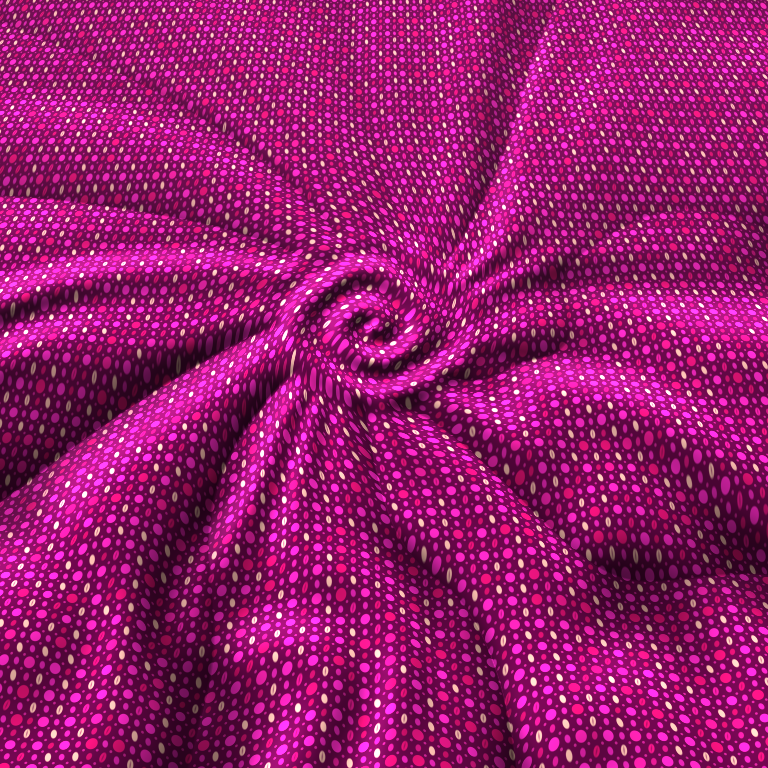
Write a WebGL 1 fragment shader that draws this texture.

```glsl
precision highp float;
// Magenta dotted satin gathered into a twisted rosette with radial folds.
// A height field of folds bends and lights a receding lattice of discs,
// pale leaf-shaped ovals, small ovals and specks.
uniform vec2 u_resolution;

float hash(vec2 p) {
  return fract(sin(dot(p, vec2(127.1, 311.7))) * 43758.5);
}

float noise(vec2 p) {
  vec2 i = floor(p), f = fract(p);
  f = f * f * (3.0 - 2.0 * f);
  return mix(mix(hash(i), hash(i + vec2(1, 0)), f.x),
             mix(hash(i + vec2(0, 1)), hash(i + vec2(1, 1)), f.x), f.y);
}

vec2 rotate(vec2 p, float a) {
  return vec2(cos(a) * p.x - sin(a) * p.y, sin(a) * p.x + cos(a) * p.y);
}

// Height of the cloth at d, measured from the hub of the twist
float drape(vec2 d) {
  float r = max(length(d), 0.0001);
  vec2 dir = d / r;
  float angle = atan(d.y, d.x);
  float turn = angle + 1.1 * exp(-5.0 * r);
  float bend = noise(dir * 1.8 + r * 1.4 + 7.0);

  // Radial folds: rounded ridges, sharp valleys, calmer towards the top
  float folds = abs(sin(4.5 * turn + 3.5 * bend)) - 0.6;
  folds += 0.22 * sin(15.0 * turn + 9.0 * noise(dir * 2.5 + r * 3.0));
  folds *= 0.14 * min(r, 0.45) * mix(1.0, 0.45, smoothstep(-0.05, 0.3, d.y));

  // Spiral coil of the rosette, slightly wider than tall
  float oval = length(d * vec2(0.9, 1.15));
  float coil = 0.011 * sin(100.0 * oval - angle + 3.0 * noise(d * 14.0 + 3.0));
  float h = mix(coil + 0.012, folds, smoothstep(0.09, 0.15, oval));

  // Loose wrinkles
  return h + 0.014 * noise(rotate(d, 0.6) * vec2(4.0, 11.0) + 20.0);
}

// Coverage of an ellipse with the given radii
float ellipse(vec2 p, vec2 radii, float blur) {
  float dist = (length(p / radii) - 1.0) * min(radii.x, radii.y);
  return 1.0 - smoothstep(-blur, blur, dist);
}

// Printed cloth colour at lattice position q
vec3 dots(vec2 q, float blur) {
  vec2 id = floor(q), f = fract(q) - 0.5;
  vec2 parity = mod(id, 2.0);
  float rnd = hash(id);
  vec3 ground = vec3(0.40, 0.025, 0.28);
  vec3 magenta = vec3(1.0, 0.16, 0.78);
  vec3 rose = vec3(0.90, 0.07, 0.46);
  vec3 pale = vec3(1.0, 0.76, 0.70);
  vec3 ink = mix(magenta, rose, smoothstep(0.55, 0.9, rnd));

  // Specks sit on the lattice corners
  vec2 corner = fract(q + 0.5) - 0.5;
  vec3 col = mix(ground, vec3(0.80, 0.14, 0.58), ellipse(corner, vec2(0.10), blur));

  vec2 leaf = rotate(f, (rnd - 0.5) * 0.7);
  if (parity.x + parity.y < 0.5) {
    col = mix(col, ink, ellipse(f, vec2(0.36 + 0.08 * rnd), blur));
  } else if (parity.x + parity.y > 1.5) {
    col = mix(col, mix(pale, ink, step(0.65, rnd)), ellipse(leaf, vec2(0.22, 0.37), blur));
    col = mix(col, ground, 0.5 * step(0.4, rnd) * ellipse(leaf, vec2(0.05, 0.22), blur));
  } else {
    col = mix(col, ink * 0.9, ellipse(leaf, vec2(0.20, 0.27), blur));
  }
  return col;
}

void main() {
  vec2 p = gl_FragCoord.xy / u_resolution;
  vec2 hub = vec2(0.485, 0.575);
  vec2 d = p - hub;

  // Height and slope
  float h = drape(d);
  vec2 slope = vec2(drape(d + vec2(0.003, 0)) - h, drape(d + vec2(0, 0.003)) - h) / 0.003;

  // Twist near the hub, lift by the folds, then recede towards the top
  vec2 cloth = hub + rotate(d, exp(-60.0 * dot(d, d)));
  cloth.y -= 0.6 * h;
  float depth = 1.93 - cloth.y;
  vec2 q = 108.0 * vec2((cloth.x - 0.5) / depth, -1.05 * log(depth));
  float blur = 0.7 * 108.0 / depth / min(u_resolution.x, u_resolution.y);
  vec3 col = dots(q, blur);

  // Light from the upper left, shadowed valleys, satin sheen
  float facing = dot(slope, vec2(0.5, -0.8));
  float lit = clamp(1.05 + 0.65 * facing, 0.35, 1.4);
  lit *= mix(0.5, 1.0, smoothstep(-0.035, 0.012, h));
  col *= lit;
  col += vec3(0.20, 0.07, 0.16) * smoothstep(0.15, 1.0, facing);
  col += vec3(0.07, 0.04, 0.06) * smoothstep(0.3, 1.0, p.y);

  gl_FragColor = vec4(clamp(col, 0.0, 1.0), 1.0);
}
```
